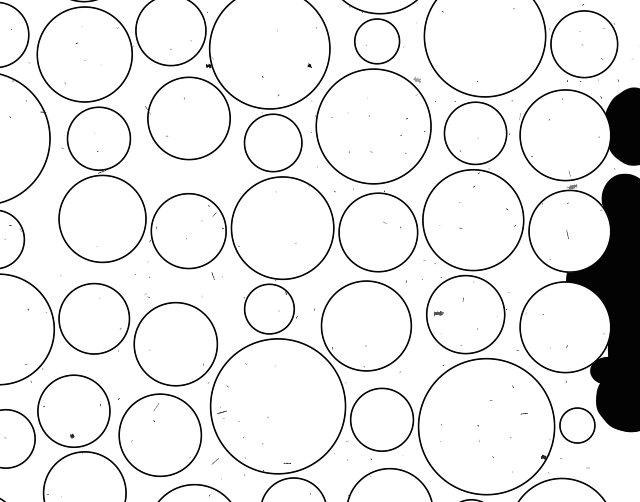
Reproduce this pattern procedurally as a Shadertoy shader.

```glsl
// Lengths are in canvas widths, bubble sizes in grid cells
const float CELL = 0.15;
const vec2  GRID_SHIFT = vec2(0.39, 0.32);
const float JITTER = 0.18;
const float MIN_SIZE = 0.3;
const float MAX_SIZE = 0.82;
const float CALM_SIZE = 0.5;
const float GAP = 0.028;
const float SMALLEST = 0.14;
const float LAST_COLUMN = 5.0;
const float RIM_HALF_WIDTH = 0.00128;
const float BLOB_WOBBLE = 0.0015;
const vec3  PAPER = vec3(1.0);
const vec3  INK = vec3(0.01);

vec2 hash2(vec2 p) {
    vec3 q = fract(p.xyx * vec3(0.1031, 0.1030, 0.0973));
    q += dot(q, q.yzx + 33.33);
    return fract((q.xx + q.yz) * q.zy);
}

float cornerSlope(vec2 corner, vec2 offset) {
    float angle = 6.2832 * hash2(corner).x;
    return dot(vec2(cos(angle), sin(angle)), offset);
}

float gradientNoise(vec2 p) {
    vec2 i = floor(p), f = fract(p), u = f * f * (3.0 - 2.0 * f);
    vec2 e = vec2(1.0, 0.0);
    return mix(mix(cornerSlope(i, f), cornerSlope(i + e, f - e), u.x),
               mix(cornerSlope(i + e.yx, f - e.yx), cornerSlope(i + 1.0, f - 1.0), u.x), u.y);
}

float coverage(float d, float px) {
    return 1.0 - smoothstep(-0.6 * px, 0.6 * px, d);
}

// Jittered centre and wished radius; calm beside the dark mass
vec3 bubbleSeed(vec2 id) {
    float calm = step(LAST_COLUMN - 0.5, id.x) * step(abs(id.y - 2.0), 1.5);
    vec2 jitter = JITTER * (2.0 * hash2(id + 57.0) - 1.0) * (1.0 - calm);
    float size = mix(MIN_SIZE, MAX_SIZE, hash2(id + 131.0).x);
    return vec3(id + 0.5 + jitter, mix(size, CALM_SIZE, calm));
}

// Bubbles on one checkerboard colour shrink until they clear each other
vec3 anchorBubble(vec2 id) {
    vec3 b = bubbleSeed(id);
    float fit = 1.0;
    for (int k = 0; k < 4; k++) {
        vec3 n = bubbleSeed(id + vec2(k % 2, k / 2) * 2.0 - 1.0);
        fit = min(fit, distance(b.xy, n.xy) / (b.z + n.z));
    }
    return vec3(b.xy, b.z * fit);
}

float insideEdge(vec2 p, vec2 a, vec2 b) {
    vec2 edge = normalize(b - a), q = p - a;
    return edge.x * q.y - edge.y * q.x;
}

// Bubbles on the other colour fill the room between four anchors
vec3 fillerBubble(vec2 id) {
    vec3 e = anchorBubble(id + vec2(1, 0)), n = anchorBubble(id + vec2(0, 1));
    vec3 w = anchorBubble(id - vec2(1, 0)), s = anchorBubble(id - vec2(0, 1));
    vec2 c = 0.5 * vec2(e.x - e.z + w.x + w.z, n.y - n.z + s.y + s.z);
    float r = min(min(distance(c, e.xy) - e.z, distance(c, w.xy) - w.z),
                  min(distance(c, n.xy) - n.z, distance(c, s.xy) - s.z));
    r = min(r, min(insideEdge(c, e.xy, n.xy), insideEdge(c, n.xy, w.xy)));
    r = min(r, min(insideEdge(c, w.xy, s.xy), insideEdge(c, s.xy, e.xy)));
    return vec3(c, r);
}

float bubbleDistance(vec2 p) {
    vec2 g = p / CELL - GRID_SHIFT, home = floor(g);
    float d = 10.0;
    for (int y = -1; y <= 1; y++)
    for (int x = -1; x <= 1; x++) {
        vec2 id = home + vec2(x, y);
        if (id.x > LAST_COLUMN) continue;
        vec3 b;
        if (mod(id.x + id.y, 2.0) < 0.5) b = anchorBubble(id);
        else b = fillerBubble(id);
        float r = b.z - GAP;
        if (r > SMALLEST) d = min(d, distance(g, b.xy) - r);
    }
    return d * CELL;
}

float ellipse(vec2 p, vec2 centre, vec2 radii) {
    return (length((p - centre) / radii) - 1.0) * min(radii.x, radii.y);
}

// Dark lobed mass at the right border
float blobDistance(vec2 p) {
    float d = ellipse(p, vec2(0.992, 0.586), vec2(0.049, 0.061));
    d = min(d, ellipse(p, vec2(0.977, 0.474), vec2(0.037, 0.039)));
    d = min(d, ellipse(p, vec2(0.986, 0.161), vec2(0.055, 0.052)));
    d = min(d, ellipse(p, vec2(0.950, 0.205), vec2(0.028, 0.022)));
    d = min(d, ellipse(p, vec2(0.965, 0.346), vec2(0.080, 0.085)));
    d = min(d, max(0.950 - p.x, abs(p.y - 0.32) - 0.15));
    return d + BLOB_WOBBLE * gradientNoise(p * 45.0);
}

// Ragged flecks, at most one per cell, turned at random
float flecks(vec2 p, float cell, float chance, float halfLength, float halfWidth, float px) {
    vec2 id = floor(p / cell), key = id + floor(cell * 5000.0);
    vec2 place = hash2(key), shape = hash2(key + 71.0), fate = hash2(key + 193.0);
    vec2 q = p - (id + 0.25 + 0.5 * place) * cell;
    vec2 dir = vec2(cos(6.2832 * shape.x), sin(6.2832 * shape.x));
    float reach = halfLength * mix(0.1, 1.0, shape.y);
    float d = length(q - dir * clamp(dot(q, dir), -reach, reach));
    d += halfWidth * (0.9 * gradientNoise(p * 400.0) - 1.0);
    return step(fate.x, chance) * mix(0.25, 1.0, fate.y) * coverage(d, px);
}

void mainImage(out vec4 fragColor, in vec2 fragCoord) {
    float px = 1.0 / iResolution.x;
    vec2 p = fragCoord * px;

    float bubble = bubbleDistance(p);
    float rim = coverage(abs(bubble) - RIM_HALF_WIDTH, px);
    float mass = coverage(blobDistance(p), px) * (1.0 - coverage(bubble, px));

    // Dust, scratches and blots
    float dustChance = 0.22 + 0.35 * gradientNoise(floor(p / 0.028) * 0.23);
    float dirt = flecks(p, 0.028, dustChance, 0.0014, 0.0005, px);
    dirt = max(dirt, flecks(p, 0.095, 0.28, 0.0075, 0.0006, px));
    dirt = max(dirt, flecks(p, 0.19, 0.28, 0.0050, 0.0030, px));

    float ink = max(max(rim, mass), dirt);
    fragColor = vec4(mix(PAPER, INK, ink), 1.0);
}
```
